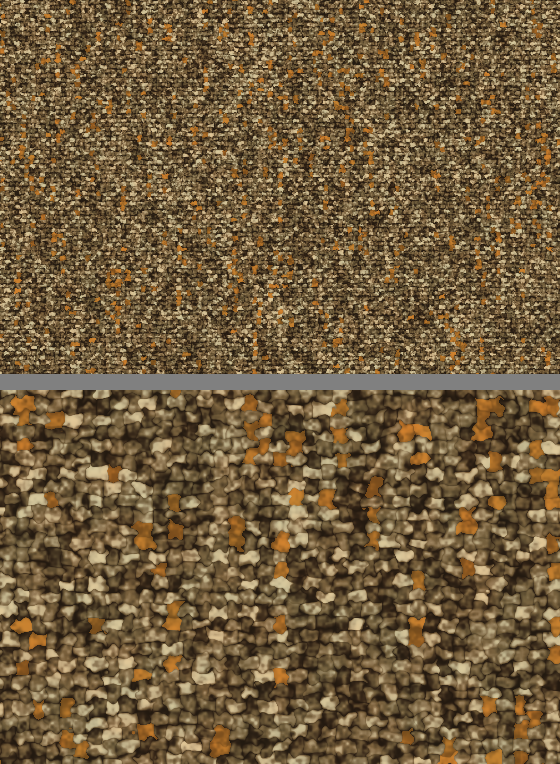
Top, the full canvas; bottom, a detail of the centre.
A Shadertoy shader for this texture:

```glsl
// Tweed upholstery cloth: pale flat stitches checkered with darker fuzzy yarn.
// Each stitch draws a tone from its warp yarn and its own hash; fuzz, pits
// and relief are added, then the tone is graded through a ramp of browns.

#define DARK   vec3(0.22, 0.16, 0.10)
#define BROWN  vec3(0.36, 0.29, 0.18)
#define TAN    vec3(0.47, 0.38, 0.24)
#define SAND   vec3(0.58, 0.49, 0.35)
#define CREAM  vec3(0.77, 0.70, 0.54)
#define ORANGE vec3(0.64, 0.41, 0.15)
#define THREADS vec2(74.0, 82.0)  // columns and rows per canvas height
#define RELIEF 0.46               // darkening between stitches
#define FUZZ 0.64                 // strength of the fibre grain
#define PITS 0.45                 // depth of the dark specks
#define SPREAD 0.44               // tone deviation; smaller is harsher

float hash(vec2 p) {
    vec3 q = fract(vec3(p.xyx) * 0.1031);
    q += dot(q, q.yzx + 33.33);
    return fract((q.x + q.y) * q.z);
}

float noise(vec2 p) {
    vec2 i = floor(p), f = fract(p);
    f = f * f * (3.0 - 2.0 * f);
    return mix(mix(hash(i), hash(i + vec2(1, 0)), f.x),
               mix(hash(i + vec2(0, 1)), hash(i + vec2(1, 1)), f.x), f.y);
}

// Tone of one stitch: runs along the warp plus its own variation
float stitchTone(vec2 id, float isFlat) {
    float run = noise(vec2(id.x + 11.0, id.y * 0.3)) - 0.5;
    float own = hash(id + 57.0) - 0.5;
    return 0.46 * run + mix(0.42, 0.62, isFlat) * own + 0.36 * (isFlat - 0.5);
}

// 1 for the stitches of a dyed stretch of warp yarn, mostly upright ones
float stitchDye(vec2 id, float isFlat) {
    float run = noise(vec2(id.x + 201.0, id.y * 0.13));
    return step(0.68, run) * step(mix(0.68, 0.9, isFlat), hash(id + 133.0));
}

// Blends nearby stitches by height; returns tone, dye and height
vec3 weave(vec2 q) {
    vec2 base = floor(q);
    vec3 sum = vec3(0.0);
    float total = 0.0;
    for (int y = -1; y <= 1; y++)
    for (int x = -1; x <= 1; x++) {
        vec2 id = base + vec2(x, y);
        float isFlat = mod(id.x + id.y, 2.0);
        vec2 jitter = vec2(hash(id + 7.0), hash(id + 19.0)) - 0.5;
        vec2 halfSize = mix(vec2(0.42, 0.60), vec2(0.62, 0.40), isFlat);
        halfSize *= 0.87 + 0.24 * hash(id + 83.0);
        vec2 e = q - id - 0.5 - 0.22 * jitter;
        e.y += 0.35 * jitter.x * e.x;
        e /= halfSize;
        e *= e;
        float height = 1.0 - dot(e, e);
        float weight = exp(5.5 * height);
        sum += weight * vec3(stitchTone(id, isFlat), stitchDye(id, isFlat), height);
        total += weight;
    }
    return sum / total;
}

float ramp(float a, float b, float t) {
    return clamp((t - a) / (b - a), 0.0, 1.0);
}

// Colour for an even tone 0..1, stops placed by the share of each yarn
vec3 yarnColour(float t) {
    vec3 c = mix(DARK * 0.6, DARK, ramp(0.0, 0.11, t));
    c = mix(c, BROWN, ramp(0.11, 0.32, t));
    c = mix(c, TAN, ramp(0.34, 0.58, t));
    c = mix(c, SAND, ramp(0.60, 0.78, t));
    c = mix(c, CREAM, ramp(0.79, 0.92, t));
    return mix(c, CREAM * 1.14, ramp(0.93, 1.0, t));
}

void mainImage(out vec4 fragColor, in vec2 fragCoord) {
    vec2 p = fragCoord / iResolution.y;

    // Threads wander a little, and their edges are hairy
    vec2 wander = vec2(noise(p * 14.0), noise(p * 14.0 + 40.0)) - 0.5;
    vec2 hair = vec2(noise(p * 180.0), noise(p * 180.0 + 71.0)) - 0.5;
    vec3 cloth = weave(p * THREADS + 0.6 * wander + 0.48 * hair + 3.0);

    // Fibre grain, dark pits in the fuzz and faint upright bands
    float grain = noise(p * 170.0 + 5.0) - 0.5;
    grain += 0.9 * (noise(p * 330.0 + 9.0) - 0.5);
    float pits = smoothstep(0.55, 0.85, noise(p * 125.0 + 31.0)) - 0.22;
    float bands = 0.08 * (noise(p * vec2(30.0, 4.0) + 17.0) - 0.5);

    // Sum the parts and even out their distribution
    float tone = cloth.x + RELIEF * (cloth.z - 0.62) + FUZZ * grain;
    tone += bands - PITS * pits;
    float t = 1.0 / (1.0 + exp(-1.7 * tone / SPREAD));

    vec3 colour = yarnColour(t);
    float dye = smoothstep(0.35, 0.75, cloth.y);
    colour = mix(colour, ORANGE * (0.72 + 0.55 * t), dye);
    float warmth = noise(p * 60.0 + 23.0) - 0.5;
    colour *= 1.0 + 0.07 * warmth * vec3(1.0, -0.3, -1.0);

    fragColor = vec4(colour, 1.0);
}
```
